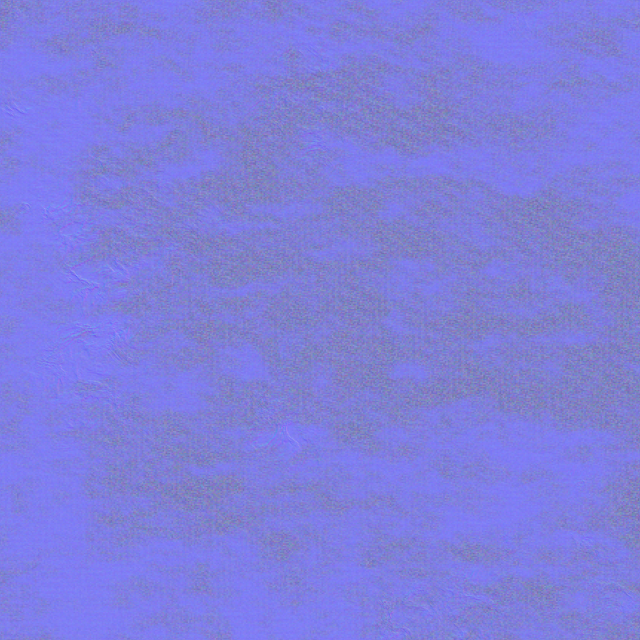
Reproduce this texture map procedurally as a three.js fragment shader.

```glsl
// Tangent-space normal map of worn, brushed plaster. Layered stretched noise
// sets how rough each patch is; rough patches lose blue and gain fine grain,
// and sparse wrinkles and brush strokes are embossed from a height field.
varying vec2 vUv;

const float SMOOTH_BLUE = 0.957;          // blue of polished patches
const float ROUGH_BLUE = 0.762;           // blue of worn patches
const vec2 FLAT_SLOPE = vec2(0.499, 0.499);
const vec2 BROAD_SCALE = vec2(4.0, 5.5);
const vec2 STREAK_SCALE = vec2(11.0, 38.0);
const vec2 DRIP_SCALE = vec2(34.0, 9.0);
const vec2 MOTTLE_SCALE = vec2(60.0, 75.0);
const vec2 PATCH_EDGES = vec2(0.37, 0.63);
const vec2 GRAIN_SCALE = vec2(431.0, 467.0);
const vec2 GRAIN_AMOUNT = vec2(0.05, 0.17); // smooth, rough
const vec2 WRINKLE_SCALE = vec2(27.0, 33.0);
const float WRINKLE_SHARPNESS = 130.0;
const float BRUSH_HEIGHT = 0.22;
const float RELIEF = 0.14;
const float SAMPLE_STEP = 0.002;

float hash(vec2 p) {
  return fract(sin(dot(p, vec2(127.1, 311.7))) * 43758.545);
}

float noise(vec2 p) {
  vec2 i = floor(p);
  vec2 f = fract(p);
  f = f * f * (3.0 - 2.0 * f);
  float low = mix(hash(i), hash(i + vec2(1.0, 0.0)), f.x);
  float high = mix(hash(i + vec2(0.0, 1.0)), hash(i + vec2(1.0)), f.x);
  return mix(low, high, f.y);
}

// Fractal noise, normalised to the range 0 to 1
float fbm(vec2 p) {
  float sum = 0.0;
  float total = 0.0;
  float amplitude = 1.0;
  for (int k = 0; k < 5; k++) {
    sum += amplitude * noise(p);
    total += amplitude;
    amplitude *= 0.62;
    p = p * 2.03 + vec2(17.3, 9.1);
  }
  return sum / total;
}

// Ragged patches: broad clouds broken by strokes, drips and mottling
float roughness(vec2 p) {
  vec2 warp = vec2(fbm(p * 9.0), fbm(p * 9.0 + 40.0)) - 0.5;
  vec2 q = p + 0.05 * warp;
  float patches = 0.43 * fbm(q * BROAD_SCALE + 3.7)
                + 0.29 * fbm(q * STREAK_SCALE + 21.0)
                + 0.10 * fbm(q * DRIP_SCALE + 55.0)
                + 0.18 * fbm(q * MOTTLE_SCALE + 8.0);
  return smoothstep(PATCH_EDGES.x, PATCH_EDGES.y, patches);
}

// Thin curling creases where the mask allows, plus faint horizontal strokes
float height(vec2 p, float mask) {
  vec2 warp = vec2(noise(p * 24.0 + 5.0), noise(p * 24.0 + 71.0)) - 0.5;
  float level = fbm((p + 0.035 * warp) * WRINKLE_SCALE) - 0.5;
  float crease = exp(-WRINKLE_SHARPNESS * level * level);
  float brush = noise(p * vec2(26.0, 210.0) + 13.0);
  return mask * crease + BRUSH_HEIGHT * brush;
}

void main() {
  float rough = roughness(vUv);

  // Creases gather in scattered clusters, mostly on polished patches
  float cluster = smoothstep(0.53, 0.70, fbm(vUv * vec2(7.0, 6.0) + 90.0));
  float mask = (0.07 + cluster) * (1.0 - 0.65 * rough);

  // Slope of the relief by central differences
  vec2 dx = vec2(0.5 * SAMPLE_STEP, 0.0);
  vec2 dy = dx.yx;
  vec2 slope = vec2(height(vUv - dx, mask) - height(vUv + dx, mask),
                    height(vUv - dy, mask) - height(vUv + dy, mask));

  // Fine grain tilts the surface and dulls the blue
  vec2 g = vUv * GRAIN_SCALE;
  vec3 grain = vec3(noise(g), noise(g + 137.0), noise(g + 291.0)) - 0.5;
  grain *= mix(GRAIN_AMOUNT.x, GRAIN_AMOUNT.y, rough);

  vec2 tilt = RELIEF * slope + grain.xy;
  float blue = mix(SMOOTH_BLUE, ROUGH_BLUE, rough) + grain.z;
  blue -= 0.6 * dot(tilt, tilt);
  vec2 base = FLAT_SLOPE + vec2(0.0, 0.012) * (rough - 0.5);

  gl_FragColor = vec4(clamp(vec3(base + tilt, blue), 0.0, 1.0), 1.0);
}
```
